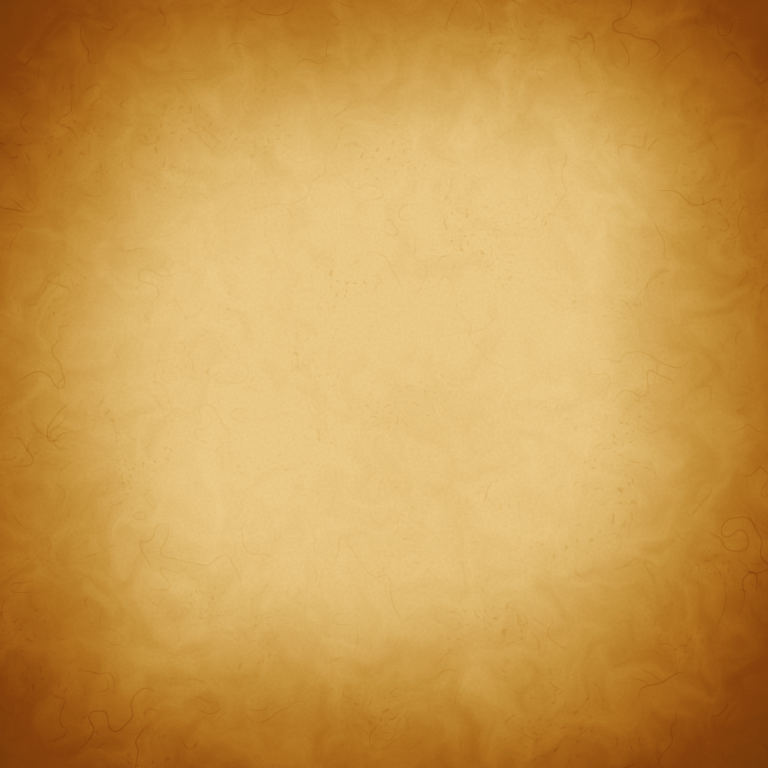
Reproduce this texture procedurally as a WebGL 2 fragment shader.

```glsl
#version 300 es
precision highp float;
// Aged parchment: a pale rounded-square glow burning to amber and brown edges.
// A tone value (0 pale .. 5 dark) is built from a soft vignette, cloudy mottling,
// hairline creases, specks and grain, then coloured through a ramp.

#define GLOW_CENTER vec2(0.492, 0.522)
#define GLOW_POWER 2.6
#define GLOW_RADIUS 0.31
#define GLOW_SOFTNESS 0.04
#define BURN_RATE 17.0
#define CLOUD_AMOUNT 0.75
#define MOTTLE_AMOUNT 0.85
#define CREASE_AMOUNT 0.55
#define SPECK_AMOUNT 0.45
#define GRAIN_AMOUNT 0.022

uniform vec2 u_resolution;
out vec4 fragColor;

const vec3 RAMP[6] = vec3[6](
    vec3(0.915, 0.785, 0.520), vec3(0.835, 0.665, 0.355), vec3(0.765, 0.560, 0.220),
    vec3(0.700, 0.460, 0.130), vec3(0.630, 0.360, 0.080), vec3(0.530, 0.260, 0.045));

vec2 hashGradient(vec2 cell) {
    vec3 p = fract(vec3(cell.xyx) * vec3(0.1031, 0.1030, 0.0973));
    p += dot(p, p.yzx + 33.33);
    float angle = 6.2832 * fract((p.x + p.y) * p.z);
    return vec2(cos(angle), sin(angle));
}

float gradientNoise(vec2 p) {
    vec2 i = floor(p), f = p - i;
    vec2 u = f * f * f * (f * (f * 6.0 - 15.0) + 10.0);
    vec2 e = vec2(1.0, 0.0);
    float a = dot(hashGradient(i), f);
    float b = dot(hashGradient(i + e.xy), f - e.xy);
    float c = dot(hashGradient(i + e.yx), f - e.yx);
    float d = dot(hashGradient(i + e.xx), f - e.xx);
    return mix(mix(a, b, u.x), mix(c, d, u.x), u.y);
}

float fbm(vec2 p, int octaves) {
    float sum = 0.0, amplitude = 0.6;
    for (int i = 0; i < octaves; i++) {
        sum += amplitude * gradientNoise(p);
        p = mat2(1.6, 1.2, -1.2, 1.6) * p + 17.3;
        amplitude *= 0.56;
    }
    return sum;
}

// Soft round stain of the given radius.
float stain(vec2 p, vec2 center, float radius) {
    vec2 d = (p - center) / radius;
    return exp(-dot(d, d));
}

// Thin broken curves along the zero line of a warped noise field.
float crease(vec2 p, float frequency, float width) {
    vec2 warp = vec2(gradientNoise(p * 23.0), gradientNoise(p * 23.0 + 41.0));
    float field = gradientNoise(p * frequency + warp * 0.7);
    float line = 1.0 - smoothstep(0.0, width * frequency + fwidth(field), abs(field));
    float gaps = smoothstep(0.12, 0.38, gradientNoise(p * frequency * 0.8 + 73.0));
    return line * gaps;
}

vec3 rampColor(float tone) {
    float t = clamp(tone, 0.0, 4.999);
    int i = int(t);
    vec3 color = mix(RAMP[i], RAMP[i + 1], fract(t));
    return color * (1.0 - 0.1 * max(tone - 5.0, 0.0));
}

void main() {
    vec2 uv = gl_FragCoord.xy / u_resolution;

    // Vignette: superellipse radius with a softened start
    vec2 offset = abs(uv - GLOW_CENTER);
    float radius = pow(dot(pow(offset, vec2(GLOW_POWER)), vec2(1.0)), 1.0 / GLOW_POWER);
    radius += 0.018 * fbm(uv * 7.0 + 5.0, 3);
    float burn = log(1.0 + exp((radius - GLOW_RADIUS) / GLOW_SOFTNESS));
    float tone = BURN_RATE * GLOW_SOFTNESS * burn;
    float edge = smoothstep(0.25, 0.5, radius);

    // Uneven burning and stains
    tone += 0.55 * stain(uv, vec2(0.02, 0.96), 0.25);
    tone += 0.40 * stain(uv, vec2(0.38, 0.98), 0.12);
    tone += 0.35 * stain(uv, vec2(0.98, 0.10), 0.16);
    tone += 0.17 * stain(uv, vec2(0.55, 0.38), 0.11);
    tone -= 0.45 * stain(uv, vec2(0.80, 0.82), 0.14);
    tone -= 0.30 * stain(uv, vec2(0.20, 0.19), 0.10);

    // Cloudy mottling, stronger toward the edges
    vec2 warp = vec2(fbm(uv * 9.0, 3), fbm(uv * 9.0 + 31.0, 3));
    float cloud = fbm(uv * 6.0 + warp * 0.8 + 11.0, 4);
    float mottle = fbm(uv * 24.0 + warp * 2.5 + 57.0, 5);
    tone += CLOUD_AMOUNT * cloud * mix(0.3, 0.9, edge);
    tone += MOTTLE_AMOUNT * mottle * mix(0.32, 0.75, edge);

    // Creases and clustered specks
    float creases = crease(uv, 11.0, 0.0007) + 0.7 * crease(uv + 3.7, 27.0, 0.0005);
    tone += CREASE_AMOUNT * creases * mix(0.35, 1.0, edge);
    float clusters = smoothstep(-0.1, 0.4, fbm(uv * 8.0 + 91.0, 3));
    float specks = smoothstep(0.22, 0.5, gradientNoise(uv * 150.0 + warp * 6.0));
    tone += SPECK_AMOUNT * specks * clusters;

    // Fine paper grain
    float grain = gradientNoise(uv * 230.0) + 0.7 * gradientNoise(uv * 410.0 + 19.0);
    fragColor = vec4(rampColor(tone) * (1.0 + GRAIN_AMOUNT * grain), 1.0);
}
```
